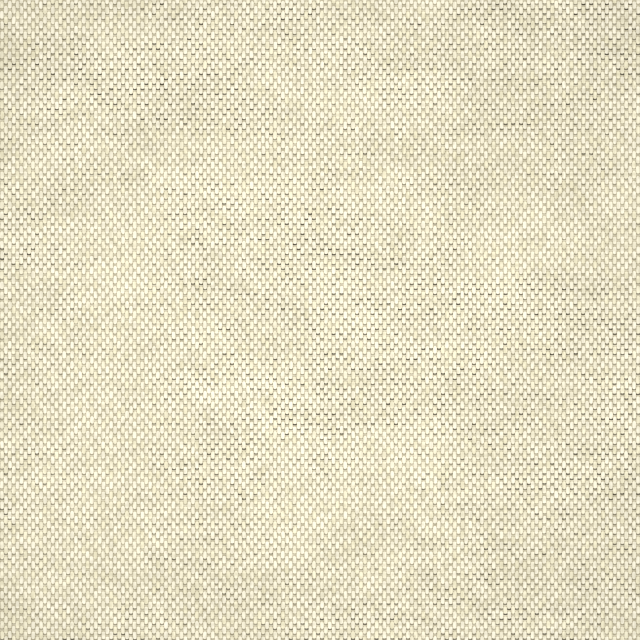
Reproduce this texture procedurally as a Shadertoy shader.

```glsl
// Cream plain-weave cloth: staggered upright floats with short grey dashes between their ends.
#define WARPS 164.0      // vertical threads across
#define WEFTS 128.0      // horizontal threads down, two per float
#define FLOAT_HALF 0.37  // half length of a float, in its repeat
#define DASH_DEPTH 0.95  // strength of the darkest dashes
#define WOBBLE 0.16      // thread drift, in threads
#define GRAIN 0.11       // fibre speckle
#define CLOUDS 0.035     // broad light and dark patches
#define SAMPLES 4        // antialiasing samples per axis

const vec3 FLOAT_COLOR  = vec3(1.01, 0.985, 0.89);
const vec3 YELLOW_COLOR = vec3(0.98, 0.95, 0.81);
const vec3 WEFT_COLOR   = vec3(0.88, 0.85, 0.74);
const vec3 GAP_COLOR    = vec3(0.74, 0.70, 0.58);
const vec3 DASH_COLOR   = vec3(0.36, 0.34, 0.29);

float hash(vec2 p) {
    return fract(sin(dot(p, vec2(127.1, 311.7))) * 43758.5453);
}

float noise(vec2 p) {
    vec2 i = floor(p), f = fract(p);
    f = f * f * (3.0 - 2.0 * f);
    return mix(mix(hash(i), hash(i + vec2(1, 0)), f.x),
               mix(hash(i + vec2(0, 1)), hash(i + vec2(1, 1)), f.x), f.y);
}

// Distance to a rounded box centred on the origin
float roundBox(vec2 p, vec2 halfSize, float radius) {
    vec2 q = abs(p) - halfSize + radius;
    return length(max(q, 0.0)) + min(max(q.x, q.y), 0.0) - radius;
}

vec3 weave(vec2 uv) {
    // Slight drift of the threads
    vec2 grid = uv * vec2(WARPS, WEFTS);
    grid += WOBBLE * (vec2(noise(grid * vec2(0.3, 0.4)),
                           noise(grid * vec2(0.4, 0.3) + 37.0)) - 0.5);

    // Each column repeats every two rows; odd columns shift by one row
    float column = floor(grid.x);
    float along = 0.5 * (grid.y + mod(column, 2.0));
    vec2 id = vec2(column, floor(along));
    vec2 p = vec2(fract(grid.x) - 0.5, 2.0 * (fract(along) - 0.5));
    float tone = hash(id + 5.0);

    // Weft bridge and the shadow at its edges
    float bridge = 1.0 - abs(p.y);
    float weftBody = 1.0 - smoothstep(0.08, 0.28, bridge);
    vec3 color = mix(GAP_COLOR, WEFT_COLOR, weftBody * (0.5 + 0.5 * tone));

    // Grey dash below each float, varying from thread to thread
    float row = 2.0 * id.y - mod(column, 2.0);
    float streak = noise(vec2(column * 0.12, row * 0.7) + 11.0);
    float patchTone = noise(uv * vec2(6.0, 8.0) + 3.0);
    float pick = hash(id + 71.0);
    float strength = mix(0.12, 1.0, pick * smoothstep(0.15, 0.85, 0.5 * streak + 0.5 * patchTone));
    float dash = 1.0 - smoothstep(-0.04, 0.08, roundBox(p + vec2(0.0, 0.82), vec2(0.5, 0.16), 0.1));
    color = mix(color, DASH_COLOR, DASH_DEPTH * strength * dash);

    // Rounded warp float, bright along its middle
    float body = roundBox(p, vec2(0.47, 2.0 * FLOAT_HALF), 0.36);
    vec3 yarn = mix(FLOAT_COLOR, YELLOW_COLOR, 0.8 * tone * tone);
    yarn *= 1.0 - 0.22 * p.x * p.x;
    color = mix(color, yarn, 1.0 - smoothstep(-0.06, 0.07, body));

    // Fibre speckle and broad patches
    color += GRAIN * (noise(grid * vec2(1.9, 1.6) + 19.0) - 0.5);
    color += CLOUDS * (noise(uv * vec2(9.0, 13.0) + 51.0) + noise(uv * vec2(24.0, 40.0)) - 1.0);
    return color;
}

void mainImage(out vec4 fragColor, in vec2 fragCoord) {
    // Average a small grid of samples in each pixel
    vec3 color = vec3(0.0);
    for (int j = 0; j < SAMPLES; j++) {
        for (int i = 0; i < SAMPLES; i++) {
            vec2 offset = (vec2(i, j) + 0.5) / float(SAMPLES) - 0.5;
            color += weave((fragCoord + offset) / iResolution.xy);
        }
    }
    color /= float(SAMPLES * SAMPLES);

    // Gentle darkening toward the borders
    vec2 fromCentre = fragCoord / iResolution.xy - 0.5;
    color *= 1.02 - 0.13 * dot(fromCentre, fromCentre);
    fragColor = vec4(clamp(color, 0.0, 1.0), 1.0);
}
```
